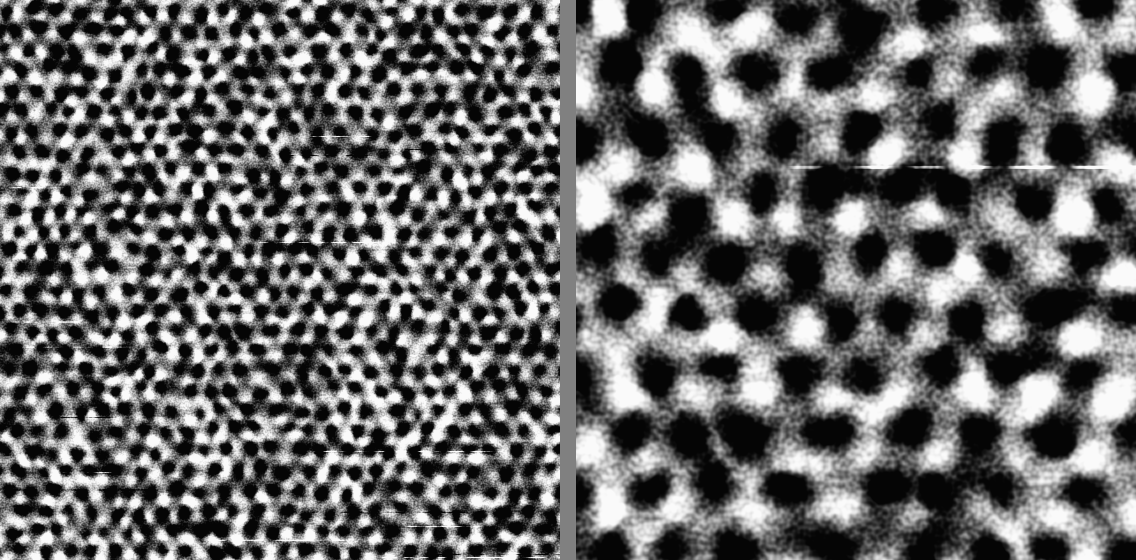
Left, the full canvas; right, a detail of the centre.
Give the GLSL for this texture, as a three.js fragment shader.

```glsl
// Noisy grey scan of a hexagonal lattice: dark pits, bright bumps and grey bridges.
// Jittered Gaussian spots are summed on staggered rows (about 23 across, 28 down),
// then bent and grained with gradient noise and crossed by thin scan-line faults.

varying vec2 vUv;

vec2 hash2(vec2 p) {
  vec3 q = fract(p.xyx * vec3(0.1031, 0.1030, 0.0973));
  q += dot(q, q.yzx + 33.33);
  return fract((q.xx + q.yz) * q.zy);
}

float gradientDot(vec2 cell, vec2 offset) {
  float angle = 6.2832 * hash2(cell + 71.0).x;
  return dot(vec2(cos(angle), sin(angle)), offset);
}

// Gradient noise, roughly -0.7 to 0.7
float noise(vec2 p) {
  vec2 i = floor(p), f = fract(p);
  vec2 u = f * f * f * (f * (f * 6.0 - 15.0) + 10.0);
  vec2 e = vec2(1.0, 0.0);
  return mix(
    mix(gradientDot(i, f), gradientDot(i + e.xy, f - e.xy), u.x),
    mix(gradientDot(i + e.yx, f - e.yx), gradientDot(i + e.xx, f - e.xx), u.x),
    u.y);
}

// Round spot; rows are closer together than columns
float spot(vec2 d, float tightness) {
  d.y *= 0.83;
  return exp(-tightness * dot(d, d));
}

// Sum of pits and bumps around the lattice point p
float latticeTone(vec2 p) {
  float tone = 0.45;
  for (int j = -2; j <= 2; j++) {
    float row = floor(p.y + 0.5) + float(j);
    float stagger = 0.5 * mod(row, 2.0);
    for (int i = -2; i <= 2; i++) {
      float column = floor(p.x - stagger + 0.5) + float(i);
      vec2 id = vec2(column, row) + 100.0;
      vec2 d = p - vec2(column + stagger, row);
      vec2 strength = hash2(id + 211.0);
      vec2 pit = d - 0.38 * (hash2(id) - 0.5);
      vec2 bump = d - vec2(0.5, -0.33) - 0.36 * (hash2(id + 307.0) - 0.5);
      vec2 bridge = d - vec2(0.5, 0.33) - 0.36 * (hash2(id + 409.0) - 0.5);
      tone -= mix(0.6, 1.3, sqrt(strength.x)) * spot(pit, 14.0);
      tone += mix(0.35, 1.1, strength.y) * spot(bump, 15.0);
      tone += mix(-0.45, 0.6, hash2(id + 503.0).x) * spot(bridge, 16.0);
    }
  }
  return tone;
}

// Rare thin horizontal faults, light or dark, each over part of the width
float scanFaults(vec2 uv) {
  float y = uv.y * 380.0;
  float line = floor(y);
  vec2 pick = hash2(vec2(line, 17.0));
  vec2 span = hash2(vec2(line, 53.0));
  float start = span.x * 1.1 - 0.2;
  float end = start + 0.08 + 0.3 * span.y;
  float along = smoothstep(start, start + 0.01, uv.x) * (1.0 - smoothstep(end - 0.02, end, uv.x));
  float across = 1.0 - smoothstep(0.15, 0.5, abs(fract(y) - 0.5));
  float broken = smoothstep(-0.25, 0.15, noise(vec2(uv.x * 45.0, line * 3.7)));
  float polarity = pick.y > 0.3 ? 0.6 : -0.5;
  return step(0.95, pick.x) * along * across * broken * polarity;
}

void main() {
  // Lattice coordinates with slow drift and ragged blob outlines
  vec2 p = (vUv - vec2(0.379, 0.587)) * vec2(23.3, 28.0);
  p += 0.35 * vec2(noise(vUv * 8.0), noise(vUv * 8.0 + 40.0));
  p += 0.12 * vec2(noise(vUv * 65.0 + 9.0), noise(vUv * 65.0 + 80.0));

  float tone = latticeTone(p);
  tone += 0.28 * noise(vUv * 24.0 + 13.0) + 0.08 * noise(vUv * 5.0 + 60.0);

  // Fine sensor grain, lost where the tone clips
  tone += 0.26 * noise(vUv * 317.0) + 0.2 * noise(vUv * vec2(171.0, 223.0) + 31.0);
  tone += scanFaults(vUv);

  float grey = smoothstep(-0.06, 1.04, tone);
  gl_FragColor = vec4(vec3(mix(0.02, 0.98, grey)), 1.0);
}
```
